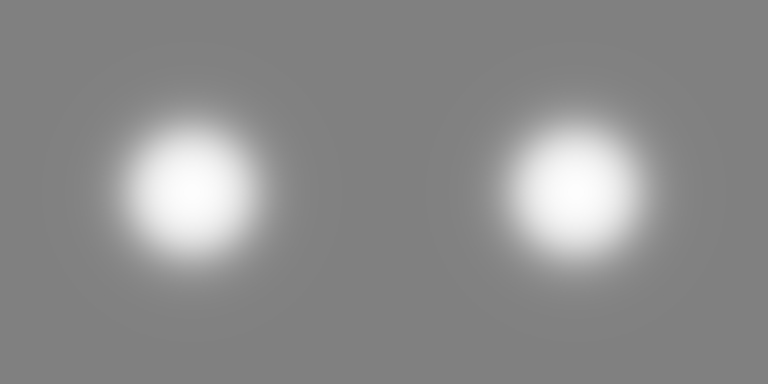
Reproduce this background procedurally as a WebGL 1 fragment shader.

```glsl
precision highp float;
// Two soft white glows side by side on a flat mid-grey field.
// The plane repeats in square cells one canvas height wide; each cell
// holds a disc whose brightness falls off along a logistic curve.

uniform vec2 u_resolution;

#define CELL_COUNT 2.0      // glows across the canvas
#define GLOW_RADIUS 0.162   // distance of half brightness, in canvas heights
#define FALLOFF 27.5        // steepness of the glow's edge
#define FIELD_GREY 0.503
#define GLOW_WHITE 1.0

// Logistic falloff: near one inside the radius, fading to zero outside.
float softDisc(vec2 p) {
    return 1.0 / (1.0 + exp(FALLOFF * (length(p) - GLOW_RADIUS)));
}

void main() {
    // Canvas coordinates, with the height as the unit
    vec2 uv = gl_FragCoord.xy / u_resolution;
    float cellWidth = u_resolution.x / (u_resolution.y * CELL_COUNT);

    // Position relative to the centre of the nearest glow
    vec2 fromCentre = vec2((fract(uv.x * CELL_COUNT) - 0.5) * cellWidth, uv.y - 0.5);

    float grey = mix(FIELD_GREY, GLOW_WHITE, softDisc(fromCentre));
    gl_FragColor = vec4(vec3(grey), 1.0);
}
```
